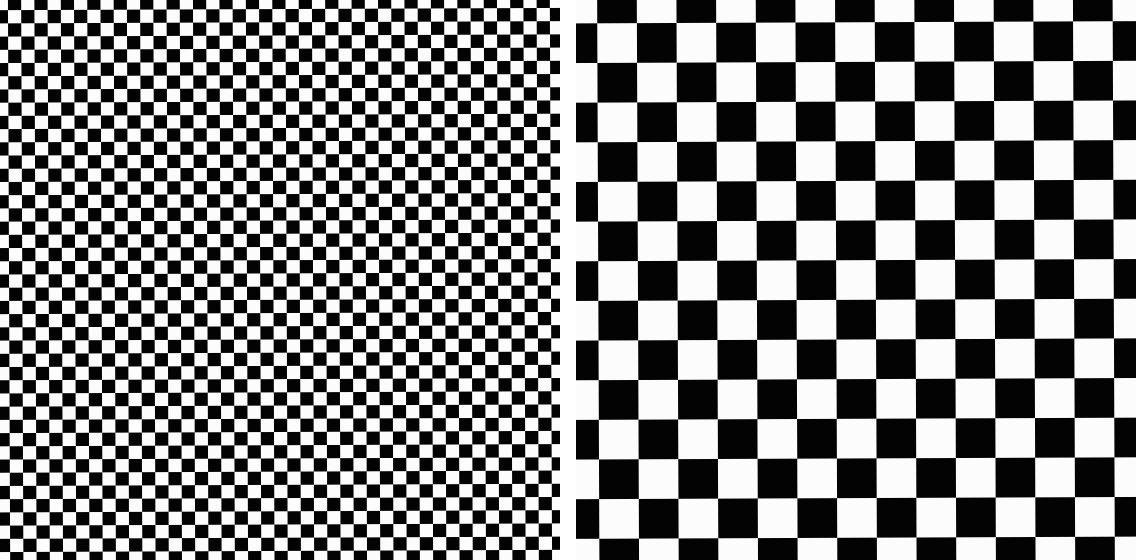
Left, the full canvas; right, a detail of the centre.
Write a Shadertoy shader that draws this pattern.

```glsl
// Black and white checkerboard, centred on a white cell and turned very slightly.

const float CELLS_ACROSS = 42.37;   // cells along one canvas side
const float TILT = 0.004;           // counter-clockwise turn in radians
const vec3 DARK = vec3(0.01);
const vec3 LIGHT = vec3(0.99);

// Rotates the grid axes by the given angle.
vec2 toGridAxes(vec2 p, float angle) {
    float c = cos(angle), s = sin(angle);
    return vec2(c * p.x + s * p.y, c * p.y - s * p.x);
}

// Square wave per axis: +1 on even cells, -1 on odd ones, with a ramp one pixel wide.
vec2 stripes(vec2 g, float pixel) {
    vec2 edgeDistance = 0.5 - abs(mod(g + 1.0, 2.0) - 1.0);
    return clamp(2.0 * edgeDistance / pixel, -1.0, 1.0);
}

void mainImage(out vec4 fragColor, in vec2 fragCoord) {
    // Canvas-centred grid coordinates, one unit per cell
    float side = min(iResolution.x, iResolution.y);
    vec2 p = (fragCoord - 0.5 * iResolution.xy) / side;
    vec2 grid = toGridAxes(p, TILT) * CELLS_ACROSS;

    // Crossing the two stripe sets gives the checks
    vec2 wave = stripes(grid, CELLS_ACROSS / side);
    float tone = 0.5 + 0.5 * wave.x * wave.y;
    fragColor = vec4(mix(DARK, LIGHT, tone), 1.0);
}
```
